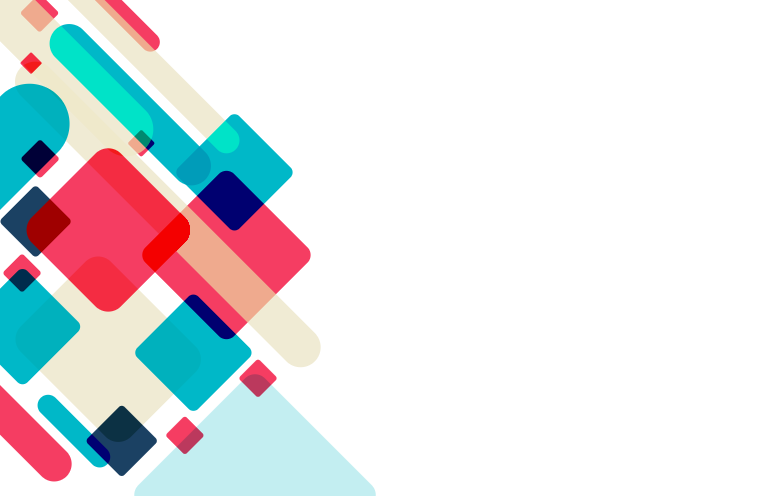
Write a WebGL 1 fragment shader that draws this background.

```glsl
precision highp float;
// Overlapping rounded diamonds and diagonal bars gathered on the left of a white page.
// Every shape is a distance function in axes turned by 45 degrees; layers are
// composited with color burn or multiply, so each overlap gets a richer hue.

uniform vec2 u_resolution;

const float PAGE_HEIGHT = 495.0; // layout units along the canvas height

const vec3 TEAL  = vec3(0.0, 0.72, 0.784);
const vec3 PINK  = vec3(0.96, 0.24, 0.385);
const vec3 CREAM = vec3(0.94, 0.92, 0.83);
const vec3 SLATE = vec3(0.106, 0.255, 0.39);
const vec3 ICE   = vec3(0.765, 0.933, 0.945);

// Axes along the two diagonals: x runs down-right, y runs down-left
vec2 diagonal(vec2 p) {
  return vec2(p.x + p.y, p.y - p.x) * 0.70711;
}

float roundBox(vec2 p, vec2 center, vec2 halfSize, float radius) {
  vec2 q = abs(diagonal(p - center)) - halfSize + radius;
  return length(max(q, 0.0)) + min(max(q.x, q.y), 0.0) - radius;
}

// Diamond whose rounded tips lie at distance reach from its center
float diamond(vec2 p, vec2 center, float reach, float radius) {
  float side = (reach + 0.41421 * radius) * 0.70711;
  return roundBox(p, center, vec2(side), radius);
}

// Round-ended bar between two points
float bar(vec2 p, vec2 a, vec2 b, float radius) {
  vec2 axis = b - a;
  float t = clamp(dot(p - a, axis) / dot(axis, axis), 0.0, 1.0);
  return length(p - a - axis * t) - radius;
}

vec3 colorBurn(vec3 base, vec3 tint) {
  return clamp(1.0 - (1.0 - base) / max(tint, 0.001), 0.0, 1.0);
}

// Premultiplied compositing; the blended color shows only over earlier ink
vec4 layer(vec4 ink, vec3 tint, vec3 blended, float cover) {
  vec3 source = mix(tint, blended, ink.a);
  return mix(ink, vec4(source, 1.0), cover);
}

float coverage(float dist) {
  return clamp(0.5 - dist * u_resolution.y / PAGE_HEIGHT, 0.0, 1.0);
}

void burn(inout vec4 ink, vec3 tint, float dist) {
  vec3 base = ink.rgb / max(ink.a, 0.001);
  ink = layer(ink, tint, colorBurn(base, tint), coverage(dist));
}

void multiply(inout vec4 ink, vec3 tint, float dist) {
  vec3 base = ink.rgb / max(ink.a, 0.001);
  ink = layer(ink, tint, base * tint, coverage(dist));
}

void main() {
  vec2 p = vec2(gl_FragCoord.x, u_resolution.y - gl_FragCoord.y);
  p *= PAGE_HEIGHT / u_resolution.y;
  vec4 ink = vec4(0.0);

  // Pink base
  burn(ink, PINK, diamond(p, vec2(31.0, 63.0), 10.5, 1.5));
  burn(ink, PINK, diamond(p, vec2(40.0, 158.5), 18.5, 3.0));
  burn(ink, PINK, diamond(p, vec2(108.0, 229.5), 81.5, 18.0));

  // Teal and slate at the left
  burn(ink, TEAL, roundBox(p, vec2(-13.0, 166.0), vec2(40.0, 100.0), 40.0));
  burn(ink, TEAL, diamond(p, vec2(22.5, 326.0), 57.5, 7.0));
  burn(ink, TEAL, diamond(p, vec2(193.0, 352.0), 58.0, 7.0));
  burn(ink, TEAL, bar(p, vec2(48.0, 404.5), vec2(99.5, 456.0), 10.5));
  burn(ink, SLATE, diamond(p, vec2(35.5, 221.0), 35.0, 4.0));
  burn(ink, SLATE, diamond(p, vec2(121.5, 440.0), 35.0, 4.0));

  // Cream panel and long bars
  burn(ink, CREAM, roundBox(p, vec2(108.0, 348.5), vec2(77.8, 63.6), 18.0));
  burn(ink, CREAM, bar(p, vec2(-74.0, -71.0), vec2(126.0, 129.0), 27.0));
  burn(ink, CREAM, bar(p, vec2(35.0, 81.5), vec2(300.0, 346.5), 20.0));
  burn(ink, CREAM, bar(p, vec2(26.0, -60.0), vec2(226.0, 140.0), 13.0));

  // Teal over cream
  burn(ink, TEAL, bar(p, vec2(69.0, 43.5), vec2(191.0, 165.5), 19.5));
  burn(ink, TEAL, diamond(p, vec2(234.0, 172.0), 58.0, 7.0));

  // Pink over cream and teal
  burn(ink, PINK, diamond(p, vec2(226.0, 254.5), 84.0, 11.0));
  burn(ink, PINK, diamond(p, vec2(39.5, 13.0), 18.5, 3.0));
  burn(ink, PINK, diamond(p, vec2(141.0, 143.0), 13.0, 2.0));
  burn(ink, PINK, bar(p, vec2(50.0, -58.0), vec2(150.0, 42.0), 9.5));
  burn(ink, PINK, bar(p, vec2(-46.0, 363.0), vec2(54.0, 463.0), 17.5));

  // Pale corner with small multiplied accents
  burn(ink, ICE, diamond(p, vec2(254.5, 494.0), 120.5, 14.0));
  multiply(ink, PINK, diamond(p, vec2(22.0, 272.5), 18.5, 3.0));
  multiply(ink, PINK, diamond(p, vec2(257.5, 377.5), 18.5, 3.0));
  multiply(ink, PINK, diamond(p, vec2(184.5, 434.5), 18.5, 3.0));

  gl_FragColor = vec4(ink.rgb + 1.0 - ink.a, 1.0);
}
```
